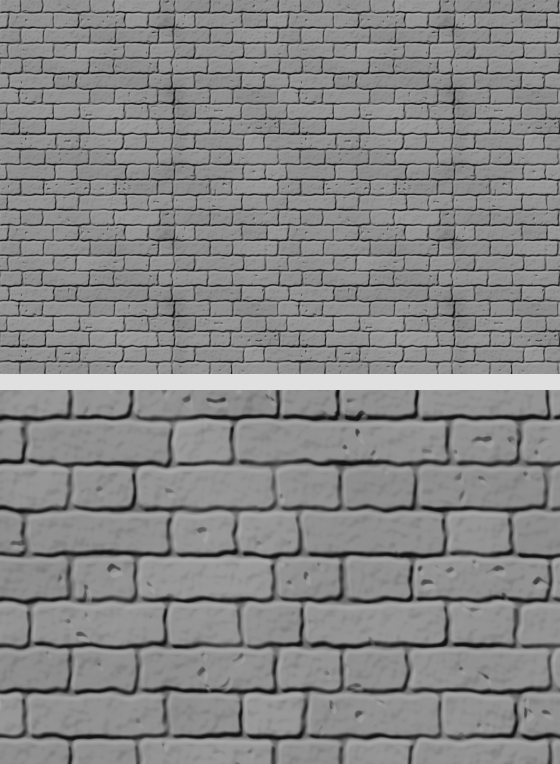
Top: the whole. Bottom: its middle third, enlarged.
Write a Shadertoy shader that draws this texture.

```glsl
// Painted grey brick wall: alternating long and short bricks, worn and pitted, in a repeating patch.

// Lengths are in courses (one course = one brick row plus its joint).
const float COURSES_DOWN = 24.64;            // courses over the canvas height
const vec2  TILE = vec2(18.45, 14.0);        // size of the repeating patch
const float TOP_OFFSET = 0.17;               // part of the first course cut off at the top
const int   JOINTS = 9;                      // upright joints per course
const float EVEN_JOINTS[JOINTS] = float[JOINTS](-0.06, 1.38, 2.89, 5.97, 7.56, 10.5, 11.45, 13.75, 15.27);
const float ODD_JOINTS[JOINTS]  = float[JOINTS](0.53, 3.61, 5.15, 8.23, 9.77, 11.42, 12.93, 16.0, 17.53);
const ivec2 MERGE_A = ivec2(5, 3);           // (course, joint) left out, giving a longer brick
const ivec2 MERGE_B = ivec2(9, 0);
const float JOINT_JITTER = 0.22;
const float JOINT_HALF = 0.055;
const float CORNER = 0.13;
const float BEVEL = 0.055;
const float WOBBLE = 0.075;
const float ROUGHNESS = 0.22;
const float PIT_DEPTH = 0.75;
const vec2  TO_LIGHT = vec2(-0.055, -0.10);  // y runs downwards
const float PAINT = 0.572;
const float BRICK_VARIATION = 0.035;
const float STAIN = 0.035;
const float SHADOW = 0.35;
const float HIGHLIGHT = 0.07;
const float JOINT_DARKENING = 0.13;
const float SEAM_X = 11.3;                   // badly worn upright strip
const float SEAM_WIDTH = 0.8;
const int   SAMPLES = 2;                     // per axis, for smooth edges

float hash(vec2 p) {
    vec3 q = fract(p.xyx * vec3(0.1031, 0.1030, 0.0973));
    q += dot(q, q.yzx + 33.33);
    return fract((q.x + q.y) * q.z);
}

float cornerSlope(vec2 cell, vec2 cells, vec2 offset) {
    float angle = 6.2832 * hash(mod(cell, cells) + cells * 0.37);
    return dot(vec2(cos(angle), sin(angle)), offset);
}

// Gradient noise that repeats with the patch; density is cells per course.
float noise(vec2 p, float density) {
    vec2 cells = floor(TILE * density + 0.5);
    p *= cells / TILE;
    vec2 i = floor(p), f = p - i;
    vec2 u = f * f * f * (f * (f * 6.0 - 15.0) + 10.0);
    vec2 e = vec2(1.0, 0.0);
    return mix(mix(cornerSlope(i, cells, f), cornerSlope(i + e, cells, f - e), u.x),
               mix(cornerSlope(i + e.yx, cells, f - e.yx), cornerSlope(i + 1.0, cells, f - 1.0), u.x), u.y);
}

// Returns (surface height, brick face coverage, random value of the brick).
vec3 wall(vec2 p) {
    vec2 q = p + WOBBLE * vec2(noise(p, 1.5) + noise(p + 5.3, 3.0),
                               noise(p + 9.1, 1.0) + noise(p + 2.7, 2.5));
    float course = mod(floor(q.y), TILE.y);
    int row = int(course);

    // Nearest joint on either side, wrapping around the patch
    float left = TILE.x, right = TILE.x, brick = 0.0;
    for (int i = 0; i < JOINTS; i++) {
        ivec2 id = ivec2(row, i);
        if (id == MERGE_A || id == MERGE_B) continue;
        float joint = row % 2 == 0 ? EVEN_JOINTS[i] : ODD_JOINTS[i];
        joint += JOINT_JITTER * (hash(vec2(id) + 3.0) - 0.5);
        float d = mod(q.x - joint, TILE.x);
        if (d < left) { left = d; brick = float(i); }
        right = min(right, TILE.x - d);
    }

    // Rounded brick
    vec2 center = vec2(left - right, 2.0 * fract(q.y) - 1.0) * 0.5;
    vec2 halfSize = vec2((left + right) * 0.5, 0.5) - JOINT_HALF;
    vec2 k = abs(center) - halfSize + CORNER;
    float edge = length(max(k, 0.0)) + min(max(k.x, k.y), 0.0) - CORNER;
    float face = 1.0 - smoothstep(-BEVEL, BEVEL, edge);

    // Rough paint and sparse pits
    float rough = noise(p, 2.0) + 0.7 * noise(p, 4.0) + 0.5 * noise(p, 7.0);
    float pits = smoothstep(0.30, 0.48, noise(p + 4.4, 3.5)) * smoothstep(0.0, 0.3, noise(p + 7.7, 0.7));
    return vec3(face + ROUGHNESS * rough - PIT_DEPTH * pits * face, face, hash(vec2(brick, course) + 21.0));
}

float shade(vec2 p) {
    vec3 here = wall(p);
    float rise = wall(p + TO_LIGHT).x - here.x;
    float fromSeam = (mod(p.x, TILE.x) - SEAM_X) / SEAM_WIDTH;
    float wear = exp(-fromSeam * fromSeam) * smoothstep(-0.1, 0.4, noise(p + 1.9, 0.4));
    float depth = 1.0 + 0.6 * noise(p + 6.1, 0.6) + 0.4 * wear;

    float tone = PAINT + BRICK_VARIATION * (here.z - 0.5) + STAIN * noise(p, 0.3) - STAIN * 2.0 * wear;
    tone -= JOINT_DARKENING * (1.0 - here.y) * depth;
    tone -= SHADOW * max(rise, 0.0) * depth;
    tone += HIGHLIGHT * min(max(-rise, 0.0), 1.0);
    return clamp(tone, 0.07, 0.68);
}

void mainImage(out vec4 fragColor, in vec2 fragCoord) {
    float scale = COURSES_DOWN / iResolution.y;
    float sum = 0.0;
    for (int i = 0; i < SAMPLES * SAMPLES; i++) {
        vec2 jitter = (vec2(i % SAMPLES, i / SAMPLES) + 0.5) / float(SAMPLES) - 0.5;
        vec2 pixel = fragCoord + jitter;
        sum += shade(vec2(pixel.x, iResolution.y - pixel.y) * scale + vec2(0.0, TOP_OFFSET));
    }
    fragColor = vec4(vec3(sum / float(SAMPLES * SAMPLES)), 1.0);
}
```
